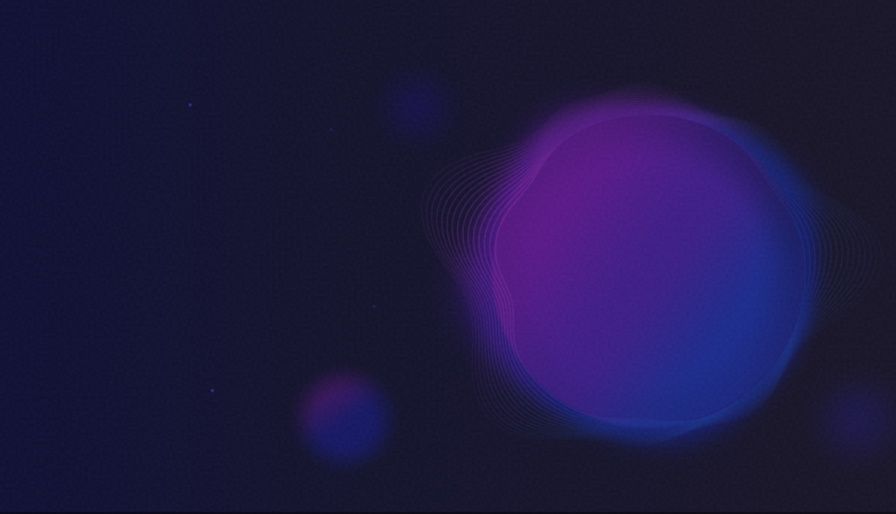
Write a WebGL 1 fragment shader that draws this background.

```glsl
precision highp float;
// A glowing violet-to-blue disc on a dark navy field, ringed by fine wavy lines.
// The lines are polar curves: a circle plus angular bumps scaled per strand.
// Soft orbs, tiny specks and gradient-noise grain complete the background.
uniform vec2 u_resolution;

const float RADIUS = 0.304;
const float STRANDS = 15.0;

vec2 hashGradient(vec2 cell) {
  float a = 6.2832 * fract(sin(dot(cell, vec2(127.1, 311.7))) * 43758.5);
  return vec2(cos(a), sin(a));
}

float gradientNoise(vec2 p) {
  vec2 i = floor(p), f = fract(p);
  vec2 w = f * f * (3.0 - 2.0 * f);
  float a = dot(hashGradient(i), f);
  float b = dot(hashGradient(i + vec2(1, 0)), f - vec2(1, 0));
  float c = dot(hashGradient(i + vec2(0, 1)), f - vec2(0, 1));
  float d = dot(hashGradient(i + 1.0), f - 1.0);
  return mix(mix(a, b, w.x), mix(c, d, w.x), w.y);
}

// Smooth periodic bump around one angle
float bump(float angle, float center, float sharpness) {
  return exp(sharpness * (cos(angle - center) - 1.0));
}

// Radius of a strand; t runs from 0 (inner) to 1 (outer)
float strandRadius(float angle, float t) {
  float a = angle + 0.12 * (t - 0.5);
  float outward = 0.155 * bump(a, 2.87, 13.0) + 0.115 * bump(a, 3.95, 11.0)
    + 0.150 * bump(a, 0.13, 15.0) + 0.050 * bump(a, 0.92, 22.0)
    + 0.060 * bump(a, 1.66, 20.0) + 0.040 * bump(a, 2.12, 40.0)
    + 0.035 * bump(a, 5.45, 20.0) + 0.028 * bump(a, 4.75, 30.0);
  float inward = 0.035 * bump(a, 3.30, 30.0) + 0.020 * bump(a, 2.45, 30.0)
    + 0.018 * bump(a, 4.60, 30.0) + 0.015 * bump(a, 0.55, 30.0);
  return RADIUS + 0.002 + t * outward - (1.0 - t) * inward;
}

// Soft round spot: 1 at its middle, 0 beyond its radius
float spot(vec2 p, vec2 center, float radius) {
  return 1.0 - smoothstep(0.0, radius, length(p - center));
}

void main() {
  vec2 p = gl_FragCoord.xy / u_resolution.y;
  float pixel = 1.0 / u_resolution.y;
  float across = gl_FragCoord.x / u_resolution.x;

  // Navy field, bluer on the left
  vec3 color = mix(vec3(0.075, 0.075, 0.215), vec3(0.09, 0.088, 0.185), smoothstep(0.0, 0.45, across));
  color = mix(color, vec3(0.108, 0.095, 0.17), smoothstep(0.4, 1.0, across));

  // Blurred orbs
  vec2 orb = p - vec2(0.671, 0.184);
  vec3 orbColor = mix(vec3(0.10, 0.11, 0.42), vec3(0.27, 0.10, 0.40),
    smoothstep(-0.02, 0.08, dot(orb, vec2(-0.55, 0.83))));
  color = mix(color, orbColor, 0.9 * (1.0 - smoothstep(0.045, 0.115, length(orb))));
  color = mix(color, vec3(0.11, 0.08, 0.34), 0.65 * spot(p, vec2(0.812, 0.791), 0.10));
  color = mix(color, vec3(0.13, 0.11, 0.36), 0.65 * spot(p, vec2(1.671, 0.184), 0.12));

  // Disc frame
  vec2 q = p - vec2(1.261, 0.472);
  float r = length(q);
  float angle = atan(q.y, q.x);
  float edge = r - RADIUS;
  float diagonal = dot(q, vec2(0.80, -0.60)) / RADIUS;

  // Halo, widest at the upper left, left, bottom and right
  float spread = 0.028 + 0.035 * bump(angle, 3.30, 9.0) + 0.025 * bump(angle, 2.15, 14.0)
    + 0.015 * bump(angle, 4.95, 12.0) + 0.018 * bump(angle, 0.50, 20.0);
  vec3 haloColor = mix(vec3(0.30, 0.10, 0.52), vec3(0.10, 0.13, 0.46), smoothstep(-0.9, 0.2, diagonal));
  haloColor = mix(haloColor, vec3(0.15, 0.11, 0.50), 0.6 * bump(angle, 3.55, 9.0));
  float falloff = max(edge, 0.0) / spread;
  color = mix(color, haloColor, 0.85 * exp(-falloff * falloff));

  // Disc gradient with a shaded rim at the upper right
  vec3 disc = mix(vec3(0.37, 0.11, 0.54), vec3(0.25, 0.13, 0.53), smoothstep(-0.85, 0.05, diagonal));
  disc = mix(disc, vec3(0.12, 0.18, 0.55), smoothstep(0.0, 0.7, diagonal));
  float shade = smoothstep(-0.10, 0.0, edge) * (0.12 + 0.48 * bump(angle, 0.50, 2.0));
  disc = mix(disc, vec3(0.11, 0.09, 0.29), shade);
  color = mix(color, disc, 1.0 - smoothstep(-0.006, 0.006, edge));

  // Wavy strands, magenta at left and blue at right and below
  vec3 strandColor = mix(vec3(0.62, 0.24, 0.74), vec3(0.14, 0.36, 0.76),
    smoothstep(-0.55, 0.55, diagonal + 0.15));
  float strength = 0.17 + 0.16 * bump(angle, 2.75, 3.0);
  float lines = 0.0;
  for (float i = 0.0; i < STRANDS; i++) {
    float t = i / (STRANDS - 1.0);
    float curve = strandRadius(angle, t);
    float slope = (strandRadius(angle + 0.01, t) - curve) / (0.01 * curve);
    float gap = abs(r - curve) / sqrt(1.0 + slope * slope);
    float line = 1.0 - smoothstep(0.0004, 0.0012 + pixel, gap);
    lines += line * strength * (1.0 - 0.75 * t * t);
  }
  color = mix(color, strandColor, 0.8 * (1.0 - exp(-lines)));

  // Sparse specks
  color += vec3(0.10, 0.14, 0.45) * (spot(p, vec2(0.370, 0.796), 0.005)
    + spot(p, vec2(0.413, 0.240), 0.005) + 0.4 * spot(p, vec2(0.728, 0.404), 0.005)
    + 0.3 * spot(p, vec2(0.644, 0.748), 0.005));

  // Grain and dark bottom border
  color += 0.018 * gradientNoise(p * 170.0);
  color *= mix(0.55, 1.0, smoothstep(0.002, 0.006, p.y));
  gl_FragColor = vec4(color, 1.0);
}
```
